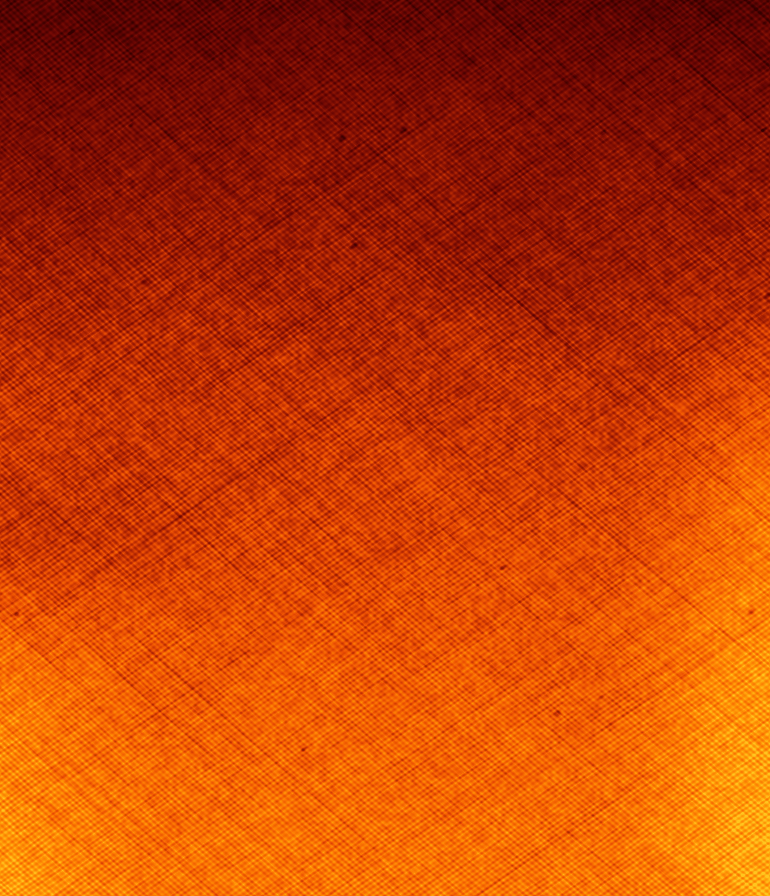
Write a Shadertoy shader that draws this texture.

```glsl
// Backlit woven cloth: diagonal threads over a dark red to amber glow.

const float WARP_THREADS = 188.0;  // threads per canvas height
const float WEFT_THREADS = 192.0;
const float WARP_ANGLE = -0.73;    // threads falling to the right
const float WEFT_ANGLE = 0.60;     // threads rising to the right
const float WARP_BEND = -0.035;    // warp flattens toward the right
const float WEAVE_DEPTH = 0.78;    // tone swing of the thread gaps
const float SLUB_DEPTH = 0.85;     // darkening by thick threads
const float STREAK_DEPTH = 0.42;   // uneven bundles of threads
const float MOTTLE_DEPTH = 0.25;
const float FIBRE_DEPTH = 0.95;    // fine irregular grain
const float SPECK_CELLS = 17.0;    // speck grid cells per height
const float SPECK_CHANCE = 0.12;
const float SPECK_DEPTH = 1.7;
const float MID_TONE = 3.3;
const float GLOW_CONTRAST = 0.93;

// Evenly spaced tones, shadow to light
const vec3 TONES[8] = vec3[8](
    vec3(0.20, 0.00, 0.00), vec3(0.40, 0.02, 0.01),
    vec3(0.56, 0.08, 0.01), vec3(0.75, 0.18, 0.01),
    vec3(0.92, 0.31, 0.01), vec3(0.98, 0.45, 0.01),
    vec3(1.00, 0.60, 0.03), vec3(1.00, 0.78, 0.12));

float hash(vec2 p) {
    vec3 q = fract(p.xyx * 0.1031);
    q += dot(q, q.yzx + 33.33);
    return fract((q.x + q.y) * q.z);
}

float noise(vec2 p) {
    vec2 i = floor(p), f = fract(p);
    f = f * f * (3.0 - 2.0 * f);
    return mix(mix(hash(i), hash(i + vec2(1, 0)), f.x),
               mix(hash(i + vec2(0, 1)), hash(i + vec2(1, 1)), f.x), f.y);
}

// Position along (x) and across (y) a thread direction
vec2 threadSpace(vec2 p, float angle) {
    float c = cos(angle), s = sin(angle);
    return vec2(c * p.x + s * p.y, c * p.y - s * p.x);
}

float spot(vec2 uv, vec2 center, vec2 radius) {
    vec2 d = (uv - center) / radius;
    return exp(-dot(d, d));
}

// Broad light through the cloth, as a position on the tone scale
float glow(vec2 uv) {
    float tone = 5.0 - 2.80 * uv.y - 1.58 * uv.y * uv.y;
    float rightEdge = smoothstep(0.78, 1.04, uv.x + 0.03 * sin(7.0 * uv.y));
    tone += 1.6 * rightEdge * smoothstep(0.78, 0.42, uv.y);
    float leftEdge = smoothstep(0.22, -0.04, uv.x);
    tone += 0.95 * leftEdge * smoothstep(0.40, 0.22, uv.y);
    tone -= 0.55 * spot(uv, vec2(0.10, 0.41), vec2(0.26, 0.09));
    tone -= 0.35 * spot(uv, vec2(0.72, 0.71), vec2(0.20, 0.09));
    tone -= 0.35 * spot(uv, vec2(0.0, 0.95), vec2(0.30, 0.22));
    tone -= 0.20 * spot(uv, vec2(1.0, 1.0), vec2(0.35, 0.16));
    return MID_TONE + GLOW_CONTRAST * (tone - MID_TONE);
}

// One thread set: fine ridges of uneven strength, faded when unresolved
float ridges(vec2 t, float threads) {
    float phase = t.y * threads + 0.5 * noise(t * vec2(9.0, 40.0));
    float rate = length(vec2(dFdx(phase), dFdy(phase)));
    float strength = 0.5 + noise(vec2(t.x * 30.0, floor(phase) + 300.0));
    return (1.0 - smoothstep(0.48, 0.9, rate)) * strength * cos(6.2832 * phase);
}

// Thin dark threads, fading in and out along their length
float slubs(vec2 t, float threads, float seed) {
    float phase = t.y * threads;
    float id = floor(phase) + 400.0;
    float pick = hash(vec2(id, seed));
    float strength = 0.3 * pick + 0.6 * smoothstep(0.82, 1.0, pick);
    float along = smoothstep(0.3, 0.75, noise(vec2(t.x * 5.0 + seed, id * 3.7)));
    return strength * along * smoothstep(0.5, 0.15, abs(fract(phase) - 0.5));
}

// Soft bands a few threads wide
float streaks(vec2 t, float seed) {
    float wide = noise(t * vec2(4.0, 45.0) + seed);
    float narrow = noise(t * vec2(8.0, 110.0) + seed * 2.0);
    return 0.3 * wide + 0.7 * narrow - 0.5;
}

// Scattered lint, each grain turned along the weft
float specks(vec2 p) {
    vec2 cell = floor(p * SPECK_CELLS);
    float present = step(hash(cell + 7.3), SPECK_CHANCE);
    vec2 center = 0.2 + 0.6 * vec2(hash(cell + 31.7), hash(cell + 58.2));
    vec2 d = threadSpace(fract(p * SPECK_CELLS) - center, WEFT_ANGLE);
    float size = mix(0.025, 0.058, hash(cell + 83.1));
    float r = length(d * vec2(0.6, 1.0)) / size;
    return present * smoothstep(1.3, 0.3, r) * (0.3 + 0.7 * hash(cell + 12.9));
}

vec3 toneColor(float tone) {
    tone = clamp(tone, 0.0, 6.999);
    int i = int(tone);
    return mix(TONES[i], TONES[i + 1], fract(tone));
}

void mainImage(out vec4 fragColor, in vec2 fragCoord) {
    vec2 uv = fragCoord / iResolution.xy;
    vec2 p = fragCoord / iResolution.y;
    vec2 warp = threadSpace(p, WARP_ANGLE);
    vec2 weft = threadSpace(p, WEFT_ANGLE);
    warp.y += WARP_BEND * warp.x * warp.x;

    float tone = glow(uv);
    float lit = mix(0.55, 1.0, smoothstep(0.3, 2.8, tone));
    float weave = 0.58 * ridges(warp, WARP_THREADS) + 0.58 * ridges(weft, WEFT_THREADS);
    float thick = slubs(warp, WARP_THREADS, 3.0) + 0.8 * slubs(weft, WEFT_THREADS, 11.0);
    float uneven = streaks(warp, 20.0) + streaks(weft, 70.0);
    float mottle = 0.6 * noise(p * 14.0) + 0.4 * noise(p * 33.0) - 0.5;

    tone += lit * (WEAVE_DEPTH * weave + STREAK_DEPTH * uneven + MOTTLE_DEPTH * mottle);
    tone += lit * FIBRE_DEPTH * (noise(p * 210.0) - 0.5);
    tone -= lit * (SLUB_DEPTH * thick - 0.2);
    tone -= SPECK_DEPTH * lit * specks(p);
    fragColor = vec4(toneColor(tone), 1.0);
}
```
